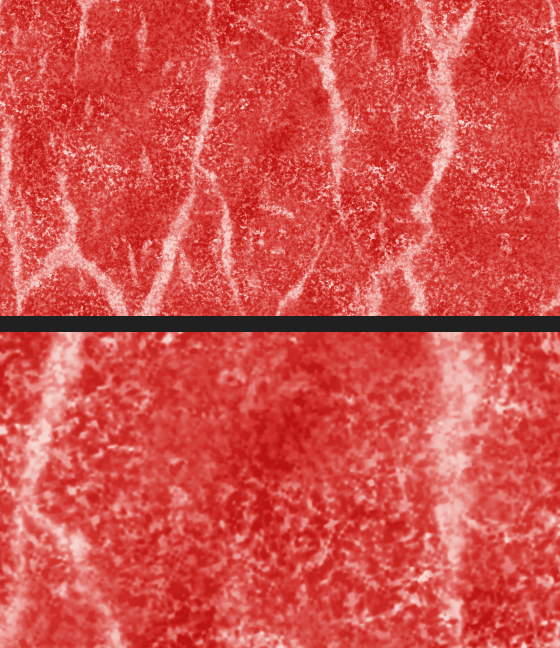
Top: the whole. Bottom: its middle third, enlarged.
A Shadertoy shader for this texture:

```glsl
// Raw marbled meat: wet, grainy red muscle crossed by pale, mostly upright fat.
// Long broken veins are the borders of stretched, warped cells; short flecks are
// scattered on a grid; layered noise gives the grain, creases and wet glints.

const vec3 DEEP_RED  = vec3(0.73, 0.08, 0.07);
const vec3 MEAT_RED  = vec3(0.82, 0.20, 0.18);
const vec3 ROSE      = vec3(0.90, 0.47, 0.45);
const vec3 FAT_CREAM = vec3(0.97, 0.82, 0.80);

const vec2  VEIN_CELLS   = vec2(2.9, 0.85);  // cells per canvas height
const vec2  FLECK_CELLS  = vec2(8.5, 5.0);
const float FLECK_SHARE  = 0.55;
const float VEIN_WIDTH   = 0.027;
const float VEIN_EDGE    = 0.010;
const float GRAIN_SCALE  = 125.0;
const float GRAIN_AMOUNT = 0.62;
const float PIT_AMOUNT   = 0.13;
const float GLINT_AMOUNT = 0.62;

vec2 hash2(vec2 p) {
    vec3 h = fract(p.xyx * vec3(0.1031, 0.1030, 0.0973));
    h += dot(h, h.yzx + 33.33);
    return fract((h.xx + h.yz) * h.zy);
}

float noise(vec2 p) {
    vec2 i = floor(p), f = fract(p);
    f = f * f * (3.0 - 2.0 * f);
    float low  = mix(hash2(i).x, hash2(i + vec2(1, 0)).x, f.x);
    float high = mix(hash2(i + vec2(0, 1)).x, hash2(i + vec2(1, 1)).x, f.x);
    return mix(low, high, f.y);
}

const mat2 TURN = mat2(0.8, 0.6, -0.6, 0.8);

float fbm(vec2 p) {
    float sum = 0.0, gain = 0.53;
    for (int i = 0; i < 4; i++) {
        sum += gain * noise(p);
        p = 2.0 * TURN * p + 7.3;
        gain *= 0.5;
    }
    return sum;
}

// Distance, in canvas heights, to the nearest border of the stretched cells.
float veinDistance(vec2 p) {
    vec2 q = p * VEIN_CELLS + 11.0;
    vec2 cell = floor(q), nearest = vec2(0), home = cell;
    float best = 9.0;
    for (int y = -1; y <= 1; y++)
    for (int x = -1; x <= 1; x++) {
        vec2 c = cell + vec2(x, y);
        vec2 r = c + 0.1 + 0.8 * hash2(c) - q;
        if (dot(r, r) < best) { best = dot(r, r); nearest = r; home = c; }
    }
    float d = 9.0;
    for (int y = -2; y <= 2; y++)
    for (int x = -2; x <= 2; x++) {
        if (x == 0 && y == 0) continue;
        vec2 c = home + vec2(x, y);
        vec2 r = c + 0.1 + 0.8 * hash2(c) - q;
        vec2 across = r - nearest;
        d = min(d, dot(0.5 * (r + nearest), across) / length(across * VEIN_CELLS));
    }
    return d;
}

// Short tapered upright dabs of fat, some of them faint.
float flecks(vec2 p) {
    vec2 cell = floor(p * FLECK_CELLS);
    float cover = 0.0;
    for (int y = -1; y <= 1; y++)
    for (int x = -1; x <= 1; x++) {
        vec2 c = cell + vec2(x, y);
        vec2 place = hash2(c + 40.0), kind = hash2(c + 90.0);
        if (kind.x > FLECK_SHARE) continue;
        vec2 r = p - (c + place) / FLECK_CELLS;
        r.x += (place.y - 0.4) * 0.5 * r.y;
        vec2 size = vec2(mix(0.009, 0.022, place.x), mix(0.03, 0.085, kind.y));
        float along = r.y / size.y;
        size.x *= clamp(0.8 - 0.45 * along, 0.3, 1.25);
        float dab = 1.0 - smoothstep(0.3, 1.25, length(vec2(r.x / size.x, along)));
        cover = max(cover, dab * mix(0.45, 1.0, place.y));
    }
    return cover;
}

vec3 meatColour(float pale) {
    vec3 c = mix(DEEP_RED, MEAT_RED, smoothstep(-0.22, 0.06, pale));
    c = mix(c, ROSE, clamp((pale - 0.03) / 0.42, 0.0, 1.0));
    return mix(c, FAT_CREAM, clamp((pale - 0.45) / 0.50, 0.0, 1.0));
}

void mainImage(out vec4 fragColor, in vec2 fragCoord) {
    vec2 p = fragCoord / iResolution.y;

    // Broad bends plus ragged edges
    vec2 bend = vec2(fbm(p * 3.5 + 3.0), fbm(p * 3.5 + 31.0)) - 0.5;
    vec2 ragged = vec2(fbm(p * 38.0), fbm(p * 38.0 + 50.0)) - 0.5;
    vec2 warped = p + 0.17 * bend + 0.022 * ragged;

    // Wet grain on turned grids, and short glints lying along the surface
    vec2 skin = TURN * (p + 0.02 * bend + 0.006 * ragged);
    float grain = 0.55 * noise(skin * GRAIN_SCALE)
                + 0.45 * noise(TURN * skin * GRAIN_SCALE * 1.9 + 17.0);
    grain = smoothstep(0.16, 0.84, grain);
    float wet = smoothstep(0.28, 0.72, fbm(p * 9.0 + 60.0));
    float streak = noise((p + 0.06 * bend + 0.02 * ragged) * vec2(34, 62) + 5.0);
    float glint = smoothstep(0.62, 0.92, streak) * smoothstep(0.40, 0.65, fbm(p * 8.0 + 8.0));

    // Muscle with slanted dark creases
    vec2 slant = vec2(p.x - 0.45 * p.y, p.y + 0.3 * p.x) + 0.08 * bend;
    float crease = 1.0 - abs(2.0 * noise(slant * vec2(13, 4.5) + 21.0) - 1.0);
    crease = smoothstep(0.82, 1.0, crease) * smoothstep(0.45, 0.65, fbm(p * 3.0 + 77.0));
    float pale = 0.05 + 0.40 * (fbm(p * 9.0 + 14.0) - 0.5) - 0.12 * crease;
    pale += GRAIN_AMOUNT * mix(0.3, 1.0, wet) * pow(grain, 3.0);
    pale -= PIT_AMOUNT * (1.0 - smoothstep(0.0, 0.45, grain));
    pale += GLINT_AMOUNT * glint * grain;

    // Fat veins that swell, thin out and break
    float d = veinDistance(warped);
    float width = VEIN_WIDTH * (2.5 * fbm(p * vec2(5.5, 4.0) + 25.0) - 0.85);
    float vein = 1.0 - smoothstep(width - VEIN_EDGE, width + VEIN_EDGE, d);
    float halo = exp(-max(d - width, 0.0) / 0.022) * smoothstep(0.0, 0.012, width);
    float fat = max(vein, flecks(p + 0.07 * bend + 0.030 * ragged));
    fat = clamp(fat * (0.8 + 0.4 * grain), 0.0, 1.0);
    float fatTone = 0.74 + 0.30 * (grain - 0.5) + 0.30 * (noise(p * 22.0) - 0.5);
    pale = mix(pale + 0.14 * halo, max(fatTone, pale), fat);

    fragColor = vec4(meatColour(pale), 1.0);
}
```
